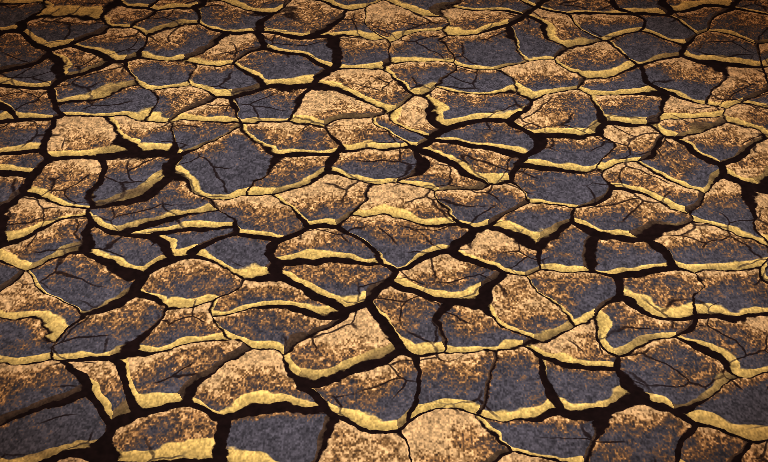
Write a WebGL 1 fragment shader that draws this texture.

```glsl
precision highp float;
// Cracked dry mud in perspective, its curled plates lit by a low golden sun.
uniform vec2 u_resolution;

#define HORIZON 2.8        // height of the vanishing line
#define DENSITY vec2(14.5, 62.0) // plates across and in depth
#define JITTER 0.86        // irregularity of the plates
#define CRACK_MIN 0.012
#define CRACK_MAX 0.075
#define LIP 0.20           // height of the lit front faces
#define SUN_AMOUNT 0.46    // sunlit share of the plate tops
#define GRAIN 0.5
#define VIGNETTE 0.42

const vec3 PIT    = vec3(0.11, 0.065, 0.06);
const vec3 SHADE  = vec3(0.32, 0.295, 0.32);
const vec3 BROWN  = vec3(0.41, 0.30, 0.23);
const vec3 OCHRE  = vec3(0.63, 0.44, 0.26);
const vec3 TAN    = vec3(0.85, 0.66, 0.45);
const vec3 GOLD   = vec3(1.0, 0.81, 0.45);

vec2 hash2(vec2 p) {
  vec3 q = fract(p.xyx * vec3(0.1031, 0.1030, 0.0973));
  q += dot(q, q.yzx + 33.33);
  return fract((q.xx + q.yz) * q.zy);
}

float noise(vec2 p) {
  vec2 i = floor(p), f = fract(p);
  f = f * f * (3.0 - 2.0 * f);
  return mix(mix(hash2(i).x, hash2(i + vec2(1, 0)).x, f.x),
             mix(hash2(i + vec2(0, 1)).x, hash2(i + vec2(1, 1)).x, f.x), f.y);
}

float fbm(vec2 p) {
  float sum = 0.0, amp = 0.5;
  for (int i = 0; i < 4; i++) {
    sum += amp * noise(p);
    p = mat2(1.6, 1.2, -1.2, 1.6) * p + 7.3;
    amp *= 0.5;
  }
  return sum / 0.9375;
}

vec2 seed(vec2 cell) { return 0.5 + JITTER * (hash2(cell + 50.0) - 0.5); }

// x: distance to the edge, y: drop to the front edge, z: rise to the back edge,
// w: how far the front edge faces the sun.
vec4 plate(vec2 p, out vec2 id, out vec2 toSeed) {
  vec2 base = floor(p), f = fract(p);
  float nearest = 9.0;
  for (int y = -1; y <= 1; y++) for (int x = -1; x <= 1; x++) {
    vec2 c = vec2(x, y);
    vec2 r = c + seed(base + c) - f;
    float d = dot(r, r);
    if (d < nearest) { nearest = d; toSeed = r; id = c; }
  }
  vec4 res = vec4(9.0, 9.0, 9.0, 0.0);
  for (int y = -2; y <= 2; y++) for (int x = -2; x <= 2; x++) {
    vec2 c = id + vec2(x, y);
    vec2 r = c + seed(base + c) - f;
    vec2 gap = r - toSeed;
    if (dot(gap, gap) > 1e-4) {
      vec2 n = normalize(gap);
      float d = dot(0.5 * (r + toSeed), n);
      res.x = min(res.x, d);
      float rise = d / max(abs(n.y), 0.05);
      if (n.y > 0.0) res.z = min(res.z, rise);
      else if (rise < res.y) { res.y = rise; res.w = dot(n, vec2(-0.42, -0.91)); }
    }
  }
  id += base;
  return res;
}

void main() {
  vec2 uv = gl_FragCoord.xy / u_resolution.y;
  float aspect = u_resolution.x / u_resolution.y;
  float depth = 1.0 / (HORIZON - uv.y);

  // Ground plane, warped so that the cracks wander
  vec2 ground = vec2((uv.x - 0.5 * aspect) * DENSITY.x, DENSITY.y) * depth;
  vec2 g = ground + 0.5 * (vec2(noise(ground * 1.4), noise(ground * 1.4 + 31.0)) - 0.5);
  g += 0.14 * (vec2(fbm(ground * 4.5 + 9.0), fbm(ground * 4.5 + 63.0)) - 0.5);
  float px = DENSITY.x * depth / u_resolution.y;

  vec2 id, toSeed, fineId, fineSeed;
  vec4 slab = plate(g, id, toSeed);
  vec2 rnd = hash2(id + 17.0);
  float grit = fbm(ground * vec2(15.0, 13.0));
  float speck = noise(ground * vec2(52.0, 30.0));
  float grain = 0.55 * grit + 0.45 * speck - 0.5;

  // Plate tops: tilted, patchy sunlight over cool shade
  float sun = SUN_AMOUNT + 0.6 * (fbm(ground * 1.9 + 4.0) - 0.5) + 0.4 * (rnd.x - 0.5);
  sun += 0.32 * toSeed.x * (rnd.y - 0.2) - 0.42 * toSeed.y;
  sun += 0.15 * smoothstep(0.22, 0.03, slab.z) + GRAIN * grain;
  vec3 col = mix(SHADE, BROWN, smoothstep(0.36, 0.5, sun));
  col = mix(col, OCHRE, smoothstep(0.47, 0.62, sun));
  col = mix(col, TAN, smoothstep(0.57, 0.76, sun));
  col *= 1.0 + 1.1 * grain;

  // Hairline cracks on some of the plates
  vec4 fine = plate(g * 1.7 + 23.0, fineId, fineSeed);
  float hair = smoothstep(0.022 + 2.0 * px, 0.008, fine.x);
  hair *= smoothstep(0.48, 0.62, noise(ground * 1.6 + 12.0));
  col = mix(col, PIT, 0.8 * hair);

  // Front faces catching the light, rising from the crack
  float width = mix(CRACK_MIN, CRACK_MAX, smoothstep(0.3, 0.8, noise(ground * 0.9 + 80.0)));
  float lipHeight = LIP * (0.45 + 0.6 * rnd.y + 0.7 * (noise(ground * 4.0) - 0.4));
  float rise = slab.y - width;
  float lip = smoothstep(lipHeight + 1.5 * px, lipHeight - 1.5 * px, rise);
  float facing = smoothstep(0.3, 0.75, slab.w + 0.4 * (fbm(ground * 2.5 + 40.0) - 0.5));
  vec3 face = mix(BROWN * 0.75, GOLD, facing) * (1.0 + 0.7 * grain);
  face *= 0.78 + 0.26 * smoothstep(0.0, lipHeight, rise);
  col = mix(col, face, lip * (1.0 - 0.6 * hair));

  // Deep cracks between the plates
  float pit = smoothstep(width + 1.2 * px, width - 0.8 * px, slab.x + 0.03 * (grit - 0.5));
  col = mix(col, PIT * (0.7 + 0.6 * grit), pit);

  // Darker, warmer corners and far edge
  vec2 off = (uv - vec2(0.5 * aspect, 0.46)) / vec2(0.5 * aspect, 0.54);
  float fade = VIGNETTE * smoothstep(0.5, 1.8, dot(off, off));
  fade += 0.16 * smoothstep(0.72, 1.0, uv.y);
  col *= 1.0 - fade * vec3(0.85, 1.0, 1.12);
  gl_FragColor = vec4(clamp(col, 0.0, 1.0), 1.0);
}
```
